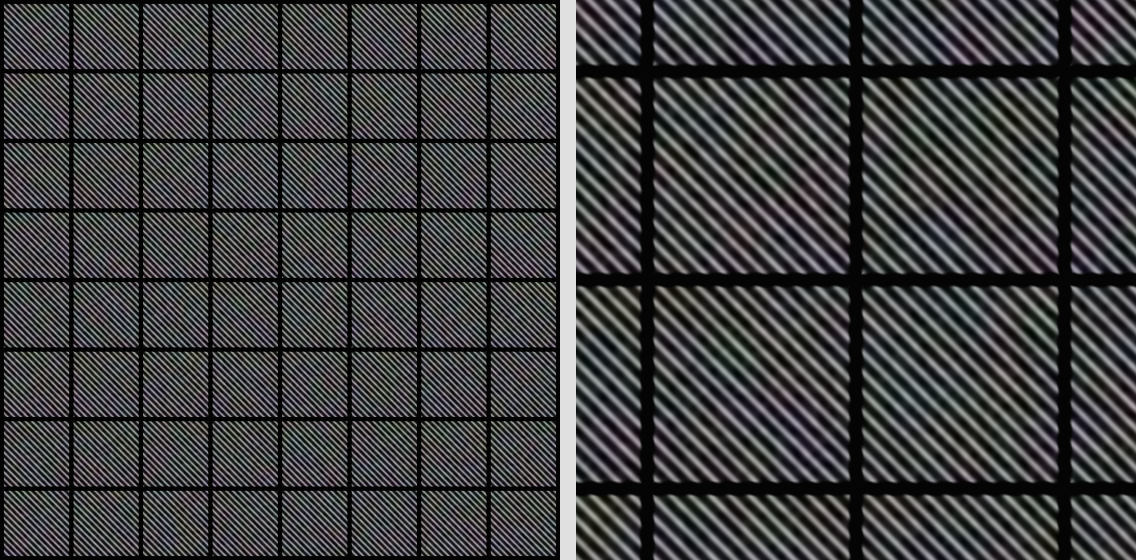
Left, the full canvas; right, a detail of the centre.
Reproduce this pattern procedurally as a Shadertoy shader.

```glsl
#define CELL_PITCH 0.1242
#define LINE_HALF 0.0042
#define LINE_SOFT 0.0012
#define STRIPES 85.3333
#define CREST_SHARPNESS 1.6
#define GRAIN_SCALE 200.0
#define GRAIN 0.12
#define TINT_SCALE 44.0
#define TINT 0.05
#define DARK_THREAD vec3(0.068, 0.067, 0.073)
#define LIGHT_THREAD vec3(0.590, 0.590, 0.596)
#define LINE_COLOR vec3(0.016, 0.015, 0.016)

float hash(vec2 p) {
    return fract(sin(dot(p, vec2(127.1, 311.7))) * 43758.5453);
}

float valueNoise(vec2 p) {
    vec2 i = floor(p);
    vec2 f = fract(p);
    f = f * f * (3.0 - 2.0 * f);
    float low = mix(hash(i), hash(i + vec2(1.0, 0.0)), f.x);
    float high = mix(hash(i + vec2(0.0, 1.0)), hash(i + vec2(1.0, 1.0)), f.x);
    return mix(low, high, f.y);
}

// Rounded diagonal thread, falling to the right; 1 on the crest, 0 between
float twill(vec2 uv, float pixel) {
    float phase = fract((uv.x + uv.y) * STRIPES);
    float wave = clamp(0.5 + 0.5 * cos(6.28318 * phase), 0.0, 1.0);
    float thread = pow(wave, CREST_SHARPNESS);
    float tooFine = smoothstep(0.55, 0.95, pixel * STRIPES);
    return mix(thread, 0.41, tooFine);
}

// Distance to the nearest grid line, with lines through the centre
float gridDistance(vec2 uv) {
    vec2 cell = fract((uv - 0.5) / CELL_PITCH + 0.5) - 0.5;
    vec2 d = abs(cell) * CELL_PITCH;
    return min(d.x, d.y);
}

// Faint blotches of colour: greener at the top of a cell, violet at the foot
vec3 colorDrift(vec2 uv) {
    vec2 p = uv * TINT_SCALE;
    vec3 blotch = vec3(valueNoise(p), valueNoise(p + 37.3), valueNoise(p + 81.7)) - 0.5;
    blotch -= dot(blotch, vec3(0.3, 0.59, 0.11));
    float height = fract((uv.y - 0.5) / CELL_PITCH) - 0.5;
    return TINT * blotch + 0.02 * height * vec3(-0.5, 0.6, -1.0);
}

void mainImage(out vec4 fragColor, in vec2 fragCoord) {
    vec2 uv = fragCoord / iResolution.xy;
    float pixel = 1.0 / min(iResolution.x, iResolution.y);

    // Woven cloth
    float thread = twill(uv, pixel);
    float grain = valueNoise(uv * GRAIN_SCALE) - 0.5;
    vec3 color = mix(DARK_THREAD, LIGHT_THREAD, thread);
    color += GRAIN * grain * mix(0.8, 1.0, thread) + colorDrift(uv);

    // Black grid whose edges are notched by the bright threads
    float edge = gridDistance(uv) - LINE_HALF + 0.0008 * (thread - 0.4);
    float soft = max(LINE_SOFT, 0.6 * pixel);
    color = mix(LINE_COLOR, color, smoothstep(-soft, soft, edge));

    fragColor = vec4(clamp(color, 0.0, 1.0), 1.0);
}
```
